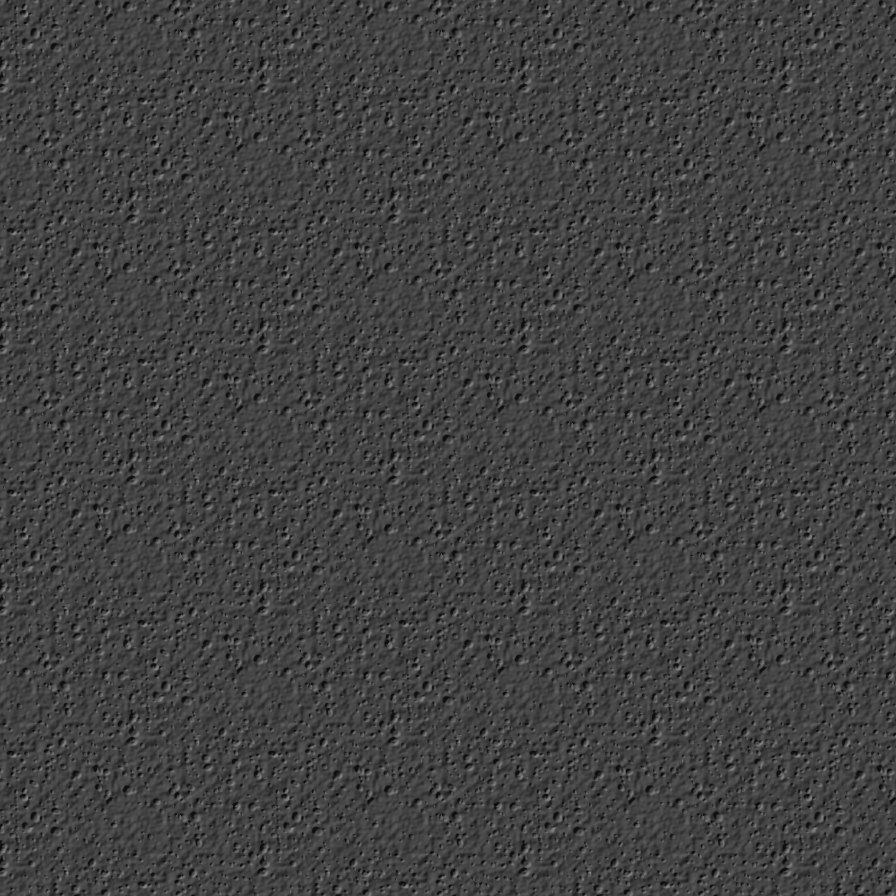
Write a Shadertoy shader that draws this texture.

```glsl
#define BASE_GREY 0.264
#define HALF_PERIOD 0.1458
#define LIGHT_DIR vec2(-0.77, 0.64)
#define SLOPE_STEP 0.0011
#define GRAIN 0.092
#define PIT_DEPTH 0.125
#define LARGE_SHARE 0.27
#define SMALL_SHARE 0.40
#define HIGHLIGHT 0.72

vec3 hash3(vec2 id, float seed) {
    vec3 q = fract(vec3(id.xyx) * vec3(0.1031, 0.1030, 0.0973) + seed * 0.137);
    q += dot(q, q.yxz + 33.33);
    return fract((q.xxy + q.yzz) * q.zyx);
}

// Wraps cell ids into a tile whose rows are staggered by half a period
vec2 wrapCell(vec2 id, float cells) {
    float row = floor((id.y + 0.5) / cells);
    return vec2(mod(id.x - row * cells, 2.0 * cells), id.y - row * cells);
}

float valueNoise(vec2 p, float cells, float seed) {
    p *= cells / HALF_PERIOD;
    vec2 id = floor(p), f = fract(p);
    f = f * f * (3.0 - 2.0 * f);
    float a = hash3(wrapCell(id, cells), seed).x;
    float b = hash3(wrapCell(id + vec2(1, 0), cells), seed).x;
    float c = hash3(wrapCell(id + vec2(0, 1), cells), seed).x;
    float d = hash3(wrapCell(id + vec2(1, 1), cells), seed).x;
    return mix(mix(a, b, f.x), mix(c, d, f.x), f.y);
}

// Scattered oval craters; depth grows with radius so the walls stay equally steep
float pits(vec2 p, float cells, float share, float seed) {
    float scale = cells / HALF_PERIOD, deepest = 0.0;
    vec2 q = p * scale, base = floor(q);
    for (int j = -1; j <= 1; j++)
    for (int i = -1; i <= 1; i++) {
        vec2 id = base + vec2(i, j), cell = wrapCell(id, cells);
        vec3 place = hash3(cell, seed), form = hash3(cell, seed + 3.0);
        if (place.z > share) continue;
        float angle = 6.2832 * form.x;
        float radius = mix(0.24, 0.46, form.y);
        vec2 axis = vec2(cos(angle), sin(angle));
        vec2 d = q - id - mix(vec2(0.1), vec2(0.9), place.xy);
        d = vec2(dot(d, axis), dot(d, vec2(-axis.y, axis.x)) * mix(1.0, 1.6, form.z));
        float bowl = 1.0 - smoothstep(0.3, 1.0, length(d) / radius);
        deepest = max(deepest, bowl * radius);
    }
    return deepest / scale;
}

float height(vec2 p, float density) {
    float grain = valueNoise(p, 40.0, 1.0) / 40.0 + valueNoise(p, 21.0, 2.0) / 21.0;
    float craters = pits(p, 9.0, LARGE_SHARE * density, 5.0)
                  + pits(p, 18.0, SMALL_SHARE * density, 11.0);
    return GRAIN * HALF_PERIOD * grain - PIT_DEPTH * craters;
}

void mainImage(out vec4 fragColor, in vec2 fragCoord) {
    vec2 p = fragCoord / iResolution.y;

    // Craters gather in loose patches
    float density = 0.5 + valueNoise(p, 2.0, 20.0);

    // Relief lighting from the upper left, with softer highlights than shadows
    vec2 offset = SLOPE_STEP * LIGHT_DIR;
    float slope = (height(p - offset, density) - height(p + offset, density)) / (2.0 * SLOPE_STEP);
    float shade = slope < 0.0 ? slope : slope * HIGHLIGHT;

    fragColor = vec4(vec3(clamp(BASE_GREY + shade, 0.06, 0.5)), 1.0);
}
```
